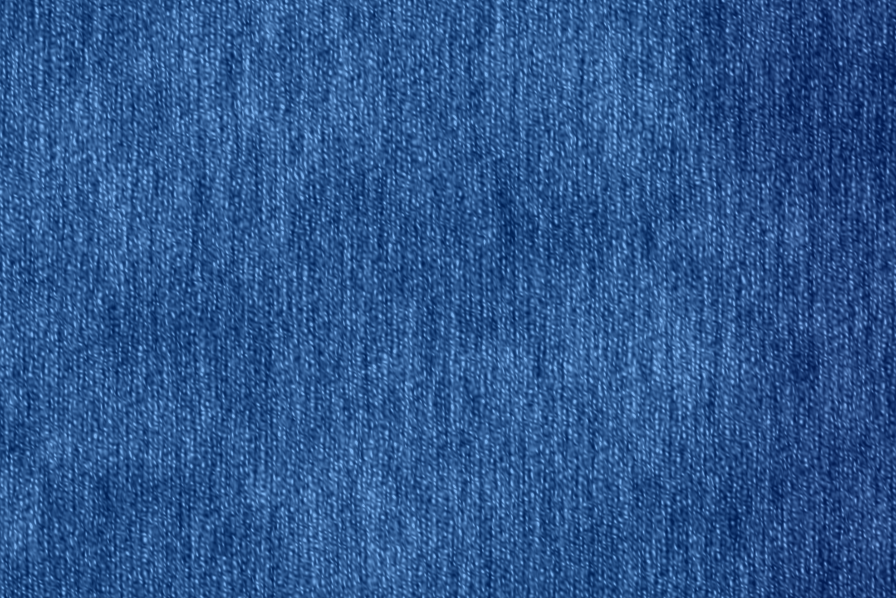
A Shadertoy shader for this texture:

```glsl
const float TAU = 6.2831853;

// Dye colours: tone 0 is the mid blue, tone +-1 one standard deviation
const vec3 MID_BLUE = vec3(0.167, 0.337, 0.557);
const vec3 TONE_SLOPE = vec3(0.092, 0.107, 0.112);
const float TONE_CURVE = 0.008;
const vec3 SHADE_TINT = vec3(0.012, -0.018, -0.01);

// Weave, counted per canvas height
const float WARP_THREADS = 122.0;
const float STITCH_ROWS = 102.0;
const float TWILL_STEP = 0.6;
const float STITCH_JITTER = 0.3;
const float THREAD_WOBBLE = 1.0;
const float STITCH_WOBBLE = 0.5;
const float RIB_SHARE = 0.2;

// Fibre noise: lean of the fibres in radians, cells across and along them
const float FIBRE_LEAN = 0.45;
const vec2 FIBRE_CELLS = vec2(155.0, 100.0);

// Contrast of each layer
const float STITCH_GAIN = 2.4;
const float STREAK_GAIN = 0.9;
const float FINE_STREAK_GAIN = 1.4;
const float FIBRE_GAIN = 2.2;
const float WEAR_GAIN = 0.9;
const float EDGE_SHADE = 0.6;
const float BASE_TONE = 0.06;

const int AA = 2;

float hash(vec2 p) {
    vec3 q = fract(p.xyx * vec3(0.1031, 0.1030, 0.0973));
    q += dot(q, q.yzx + 33.33);
    return fract((q.x + q.y) * q.z);
}

float cornerSlope(vec2 cell, vec2 offset) {
    float angle = TAU * hash(cell);
    return dot(vec2(cos(angle), sin(angle)), offset);
}

float gradientNoise(vec2 p) {
    vec2 i = floor(p), f = p - i;
    vec2 u = f * f * f * (f * (f * 6.0 - 15.0) + 10.0);
    vec2 e = vec2(0.0, 1.0);
    float low = mix(cornerSlope(i, f), cornerSlope(i + e.yx, f - e.yx), u.x);
    float high = mix(cornerSlope(i + e, f - e), cornerSlope(i + e.yy, f - e.yy), u.x);
    return mix(low, high, u.y);
}

// Slanted stitches on upright threads, falling to the right
float twill(vec2 p) {
    float x = p.x * WARP_THREADS + THREAD_WOBBLE * gradientNoise(p * vec2(14.0, 5.0))
            + STITCH_WOBBLE * gradientNoise(p * vec2(70.0, 45.0) + 5.0);
    float thread = floor(x);
    float across = x - thread;
    float y = p.y * STITCH_ROWS + TWILL_STEP * x
            + STITCH_JITTER * hash(vec2(thread, 7.0))
            + 1.6 * gradientNoise(p * 9.0 + 31.0)
            + STITCH_WOBBLE * gradientNoise(p * vec2(60.0, 75.0) + 83.0);
    float row = floor(y);
    float rib = 0.5 - 0.5 * cos(TAU * (y - row));
    float yarn = 0.5 - 0.5 * cos(TAU * across);
    float brightness = mix(1.0, 0.4 + 1.2 * hash(vec2(thread, row + 50.0)), yarn);
    return mix(0.2, 1.0, rib) * mix(RIB_SHARE, 1.0, yarn) * brightness - 0.36;
}

// Vertical slubs of unevenly dyed yarn
float streaks(vec2 p) {
    float broad = gradientNoise(p * vec2(52.0, 4.0) + 11.0);
    float fine = gradientNoise(p * vec2(125.0, 14.0) + 57.0);
    return STREAK_GAIN * broad + FINE_STREAK_GAIN * fine;
}

// Soft faded and dark patches
float wear(vec2 p) {
    float patches = gradientNoise(p * vec2(1.7, 2.3) + vec2(3.4, 8.7));
    patches += 0.6 * gradientNoise(p * vec2(3.6, 5.0) + 21.3);
    patches += 0.4 * gradientNoise(p * vec2(13.0, 8.0) + 43.1);
    return WEAR_GAIN * patches;
}

// Loose fibres, stretched along a steep slant
float fibres(vec2 p) {
    float c = cos(FIBRE_LEAN), s = sin(FIBRE_LEAN);
    vec2 leaning = vec2(c * p.x + s * p.y, c * p.y - s * p.x);
    return FIBRE_GAIN * gradientNoise(leaning * FIBRE_CELLS);
}

vec3 denim(vec2 p, float aspect) {
    float shade = smoothstep(0.68, 0.95, p.x / aspect + 0.08 * gradientNoise(p * 3.0));
    float tone = BASE_TONE + wear(p) + streaks(p) + fibres(p);
    tone += STITCH_GAIN * twill(p) - EDGE_SHADE * shade;
    tone = clamp(tone, -2.4, 2.8);
    return MID_BLUE + TONE_SLOPE * tone + TONE_CURVE * tone * tone + SHADE_TINT * shade;
}

void mainImage(out vec4 fragColor, in vec2 fragCoord) {
    float aspect = iResolution.x / iResolution.y;
    vec3 colour = vec3(0.0);
    for (int j = 0; j < AA; j++) {
        for (int i = 0; i < AA; i++) {
            vec2 offset = (vec2(i, j) + 0.5) / float(AA) - 0.5;
            colour += denim((fragCoord + offset) / iResolution.y, aspect);
        }
    }
    fragColor = vec4(clamp(colour / float(AA * AA), 0.0, 1.0), 1.0);
}
```
